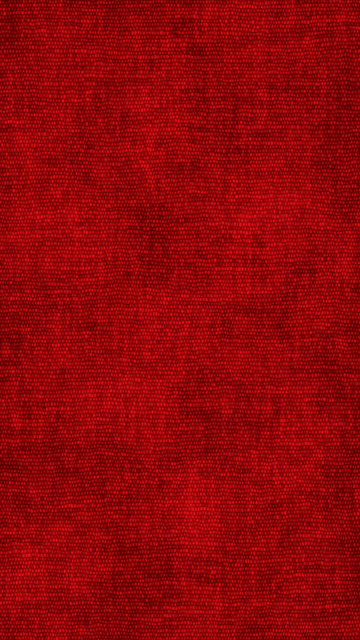
Reproduce this texture procedurally as a WebGL 2 fragment shader.

```glsl
#version 300 es
precision highp float;

uniform vec2 u_resolution;
out vec4 fragColor;

const vec2 THREADS = vec2(122.0, 164.0);   // repeats across and down
const vec3 SHADOW_RED = vec3(0.36, 0.004, 0.004);
const vec3 BRIGHT_RED = vec3(0.80, 0.050, 0.070);
const int SAMPLES = 3;

float hash(vec2 p) {
    vec3 q = fract(p.xyx * vec3(0.1031, 0.1030, 0.0973));
    q += dot(q, q.yzx + 33.33);
    return fract((q.x + q.y) * q.z);
}

float cornerSlope(vec2 corner, vec2 offset) {
    float angle = 6.2832 * hash(corner);
    return dot(vec2(cos(angle), sin(angle)), offset);
}

float gradientNoise(vec2 p) {
    vec2 i = floor(p);
    vec2 f = p - i;
    vec2 u = f * f * f * (f * (f * 6.0 - 15.0) + 10.0);
    vec2 e = vec2(1.0, 0.0);
    float low = mix(cornerSlope(i, f), cornerSlope(i + e.xy, f - e.xy), u.x);
    float high = mix(cornerSlope(i + e.yx, f - e.yx), cornerSlope(i + e.xx, f - e.xx), u.x);
    return mix(low, high, u.y);
}

// Broad uneven dye
float dyeClouds(vec2 uv) {
    vec2 p = uv * vec2(4.5, 5.5) + 20.0;
    return gradientNoise(p) + 0.6 * gradientNoise(p * 2.3 + 7.0)
         + 0.4 * gradientNoise(p * 5.1 + 31.0);
}

// Thick and thin yarn, drawn out along each thread
float yarnStreak(float along, float thread, float seed) {
    return gradientNoise(vec2(along + seed, thread * 1.37 + seed))
         + 0.6 * gradientNoise(vec2(along * 3.0 + seed, thread * 0.63 + seed));
}

// Slow drift and small wobble of the threads, in thread widths
vec2 threadDrift(vec2 uv) {
    vec2 slow = uv * vec2(5.0, 8.0) + 60.0;
    vec2 quick = uv * vec2(38.0, 60.0) + 90.0;
    return 0.9 * vec2(gradientNoise(slow), gradientNoise(slow + 17.0))
         + 0.4 * vec2(gradientNoise(quick), gradientNoise(quick + 23.0));
}

// Raised oval where one thread crosses over another
float knotShape(vec2 p, vec2 radius) {
    return 1.0 - smoothstep(0.35, 1.15, length(p / radius));
}

float weaveTone(vec2 uv) {
    vec2 grid = uv * THREADS + threadDrift(uv);
    float row = floor(grid.y);
    float stagger = 0.5 * mod(row, 2.0);
    float column = floor(grid.x + stagger);
    vec2 local = vec2(fract(grid.x + stagger), fract(grid.y)) - 0.5;

    // Each knot differs in place, size and brightness
    float variation = hash(vec2(column, row)) - 0.5;
    float nudge = hash(vec2(row, column) + 70.0) - 0.5;
    vec2 radius = vec2(0.40, 0.45) * (1.0 + 0.35 * variation);
    float knot = knotShape(local - vec2(0.18, 0.10) * nudge, radius);

    float weft = yarnStreak(uv.x * 6.0, row, 11.3);
    float warp = yarnStreak(uv.y * 8.0, column - stagger, 47.7);
    return 0.68 * (knot - 0.34) + 0.40 * variation * knot + 0.26 * weft + 0.27 * warp;
}

// Slight darkening toward the borders
float edgeShade(vec2 uv) {
    vec2 d = abs(uv - 0.5) * 2.0;
    return 0.12 * pow(d.x, 4.0) + 0.10 * pow(d.y, 6.0);
}

vec3 clothColor(vec2 uv) {
    float tone = 0.50 + weaveTone(uv) + 0.26 * dyeClouds(uv) - edgeShade(uv);
    return mix(SHADOW_RED, BRIGHT_RED, clamp(tone, 0.0, 1.25));
}

void main() {
    // Average several points per pixel for smooth edges
    vec3 color = vec3(0.0);
    for (int y = 0; y < SAMPLES; y++) {
        for (int x = 0; x < SAMPLES; x++) {
            vec2 jitter = (vec2(x, y) + 0.5) / float(SAMPLES) - 0.5;
            color += clothColor((gl_FragCoord.xy + jitter) / u_resolution);
        }
    }
    fragColor = vec4(color / float(SAMPLES * SAMPLES), 1.0);
}
```
